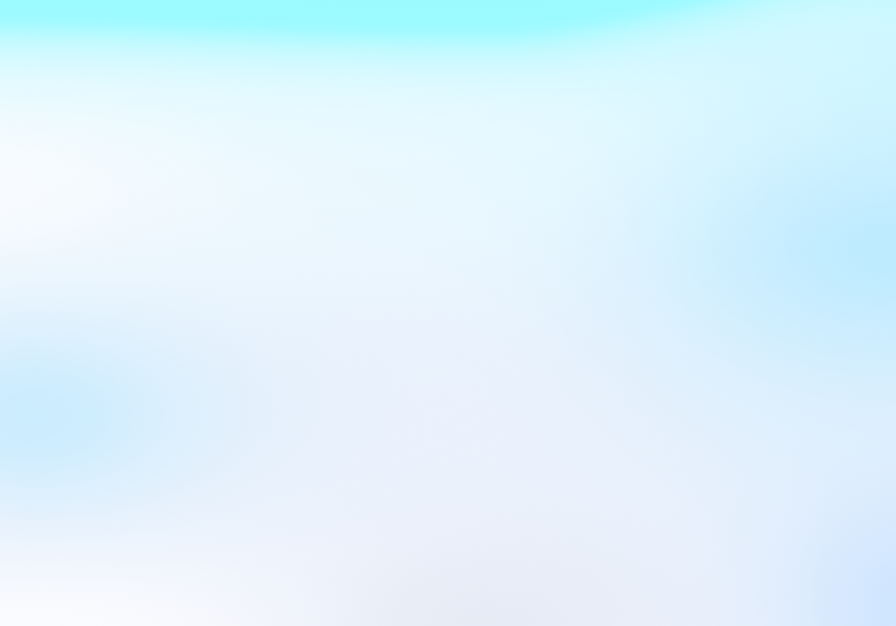
This background is drawn by a WebGL 1 fragment shader. Its source:

```glsl
precision highp float;
uniform vec2 u_resolution;

#define CYAN vec3(0.60, 0.982, 1.0)
#define ICE vec3(0.922, 0.978, 1.0)
#define LAVENDER vec3(0.932, 0.949, 0.988)
#define WHITE vec3(0.985, 0.985, 0.995)
#define SKY vec3(0.735, 0.918, 1.0)
#define PALE_AQUA vec3(0.815, 0.968, 1.0)
#define PERIWINKLE vec3(0.79, 0.89, 1.0)
#define GREY_LILAC vec3(0.902, 0.917, 0.955)
#define BAND_FADE 0.05

// Elliptical soft spot: 1 at the center, falling off over the radii.
float glow(vec2 p, vec2 center, vec2 radii) {
  vec2 q = (p - center) / radii;
  return exp(-dot(q, q));
}

// Strength of the cyan band whose curved lower edge rises to the right.
float topBand(vec2 p) {
  float edge = mix(0.032, 0.048, smoothstep(0.0, 0.5, p.x))
             - 0.08 * smoothstep(0.55, 0.95, p.x);
  float d = 1.0 - p.y - edge;
  float depth = 0.5 * (d + sqrt(d * d + 0.0001));
  return exp(-depth / BAND_FADE) * (1.0 - 0.5 * smoothstep(0.75, 1.0, p.x));
}

// Stable grain below one color step, used to hide banding.
float hash(vec2 p) {
  return fract(sin(dot(p, vec2(12.99, 78.23))) * 43758.5);
}

void main() {
  vec2 p = gl_FragCoord.xy / u_resolution;

  // Vertical wash
  vec3 color = mix(LAVENDER, ICE, smoothstep(0.34, 0.80, p.y));

  // White light on the left and in the lower left corner
  color = mix(color, WHITE, 0.85 * glow(p, vec2(-0.04, 0.70), vec2(0.26, 0.15)));
  color = mix(color, WHITE, glow(p, vec2(0.04, -0.02), vec2(0.33, 0.15)));

  // Faint lilac shade at the bottom
  color = mix(color, GREY_LILAC, 0.9 * glow(p, vec2(0.55, 0.0), vec2(0.18, 0.14)));

  // Blue glows at both sides
  color = mix(color, PALE_AQUA, 0.9 * glow(p, vec2(1.05, 0.88), vec2(0.30, 0.20)));
  color = mix(color, SKY, 0.90 * glow(p, vec2(1.0, 0.60), vec2(0.24, 0.18)));
  color = mix(color, SKY, 0.30 * glow(p, vec2(0.98, 0.46), vec2(0.34, 0.32)));
  color = mix(color, SKY, 0.60 * glow(p, vec2(0.03, 0.335), vec2(0.15, 0.13)));
  color = mix(color, SKY, 0.24 * glow(p, vec2(0.10, 0.35), vec2(0.29, 0.20)));
  color = mix(color, PERIWINKLE, 0.85 * glow(p, vec2(1.03, 0.03), vec2(0.16, 0.20)));

  // Cyan band along the top
  color = mix(color, CYAN, topBand(p));

  color += (hash(gl_FragCoord.xy) - 0.5) / 255.0;
  gl_FragColor = vec4(color, 1.0);
}
```
